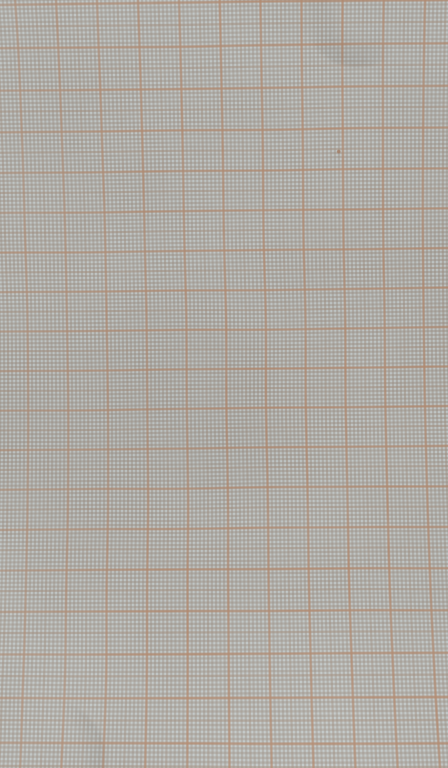
Write a Shadertoy shader that draws this pattern.

```glsl
const vec3 PAPER = vec3(0.750, 0.772, 0.770);
const vec3 FINE_INK = vec3(0.600, 0.550, 0.505);
const vec3 HALF_INK = vec3(0.665, 0.560, 0.480);
const vec3 BOLD_INK = vec3(0.705, 0.535, 0.425);
const float FINE_PER_CELL = 10.0;
const float FINE_WIDTH = 0.25;    // share of a fine cell
const float HALF_WIDTH = 0.026;   // share of a bold cell
const float BOLD_WIDTH = 0.043;   // share of a bold cell
const float SOFTNESS = 0.0046;    // ink spread, share of the canvas width
const float COLUMNS = 11.29;      // bold cells across, at mid height
const float ROWS = 19.5;          // bold cells down, at mid-height pitch
const float MID_HEIGHT = 0.479;
const float TILT = 0.115;
const float WOBBLE = 0.03;
const float SHADING = 0.045;
const float GRAIN = 0.014;

float hash(vec2 p) {
    vec3 q = fract(vec3(p.xyx) * 0.1031);
    q += dot(q, q.yzx + 33.33);
    return fract((q.x + q.y) * q.z);
}

float noise(vec2 p) {
    vec2 i = floor(p), f = fract(p);
    f = f * f * (3.0 - 2.0 * f);
    return mix(mix(hash(i), hash(i + vec2(1, 0)), f.x),
               mix(hash(i + vec2(0, 1)), hash(i + vec2(1, 1)), f.x), f.y);
}

float fbm(vec2 p) {
    float sum = 0.0, amp = 0.5;
    for (int i = 0; i < 4; i++) {
        sum += amp * noise(p);
        p = p * 2.03 + 17.1;
        amp *= 0.5;
    }
    return sum / 0.9375;
}

// Running integral of unit-spaced lines, for exact box filtering
vec2 lineIntegral(vec2 x, float width) {
    return floor(x) * width + min(fract(x), width);
}

vec2 lineCoverage(vec2 x, vec2 footprint, float width) {
    vec2 c = x + 0.5 * width;
    return (lineIntegral(c + 0.5 * footprint, width)
          - lineIntegral(c - 0.5 * footprint, width)) / footprint;
}

float either(vec2 c) {
    return 1.0 - (1.0 - c.x) * (1.0 - c.y);
}

// Bold-cell coordinates of the gently curved sheet; t runs downwards
vec2 sheetGrid(vec2 uv, float t) {
    float s = t - MID_HEIGHT;
    float centre = 0.505 + 0.022 * s - 0.015 * s * s;
    float rate = COLUMNS - 0.18 * s - 1.95 * s * s;
    float row = ROWS * s - 0.337 * s * s - 3.61 * s * s * s;
    row += TILT * (uv.x - 0.5) * (1.0 - smoothstep(0.6, 1.0, t));
    return vec2((uv.x - centre) * rate, row - 0.03);
}

// Soft shadow falling on one side of a curved fold
float foldShadow(vec2 p, vec2 centre, float radius, float reach) {
    float d = length(p - centre) - radius;
    return smoothstep(-reach, 0.0, d) * (1.0 - smoothstep(0.0, 0.012, d));
}

void mainImage(out vec4 fragColor, in vec2 fragCoord) {
    vec2 uv = fragCoord / iResolution.xy;
    vec2 page = fragCoord / iResolution.x;
    float t = 1.0 - uv.y;

    vec2 grid = sheetGrid(uv, t);
    grid += WOBBLE * (vec2(noise(page * 5.0), noise(page * 5.0 + 40.0)) - 0.5);
    // Filter width: the pixel or the ink spread, whichever is larger
    vec2 footprint = max(fwidth(grid), vec2(SOFTNESS * COLUMNS));

    // Three weights of ruling
    vec2 fine = lineCoverage(grid * FINE_PER_CELL, footprint * FINE_PER_CELL, FINE_WIDTH);
    vec2 halves = lineCoverage(grid + 0.5, footprint, HALF_WIDTH);
    vec2 bold = lineCoverage(grid, footprint, BOLD_WIDTH);

    // Uneven ink: strongest near the middle, paler at the left
    float middle = exp(-8.0 * (t - 0.45) * (t - 0.45));
    float patchy = fbm(page * 7.0 + 9.0);
    float fineInk = 0.86 + 0.08 * middle + 0.12 * (patchy - 0.5);
    float boldInk = mix(0.62, 0.90, smoothstep(0.0, 0.5, uv.x)) + 0.3 * (patchy - 0.5);
    bold.x *= 0.75 + 0.25 * noise(vec2(floor(grid.x + 0.5) * 7.3, grid.y * 2.0));
    bold.y *= 0.85 + 0.15 * noise(vec2(grid.x * 2.0, floor(grid.y + 0.5) * 5.7));

    vec3 color = PAPER;
    color = mix(color, FINE_INK, clamp(either(fine) * fineInk, 0.0, 1.0));
    color = mix(color, HALF_INK, either(halves * vec2(0.25, 0.45)));
    color = mix(color, BOLD_INK, clamp(either(bold) * boldInk, 0.0, 1.0));

    // Broad shading, folds and paper grain
    float shade = 1.0 + SHADING * (fbm(page * 2.6 + 3.0) - 0.5);
    shade += 0.018 * smoothstep(0.72, 0.95, t) - 0.014 * middle;
    shade -= 0.05 * foldShadow(page, vec2(0.80, 1.69), 0.12, 0.09)
           * smoothstep(0.66, 0.76, page.x) * (1.0 - smoothstep(0.80, 0.88, page.x));
    shade -= 0.04 * foldShadow(page, vec2(0.10, 0.02), 0.13, 0.07)
           * smoothstep(0.14, 0.20, page.x);
    shade += GRAIN * (noise(page * 150.0) - 0.5);
    color *= shade;

    // Small rust fleck
    float fleck = length(page - vec2(0.756, 1.376));
    color = mix(color, BOLD_INK * 0.9, 0.8 * (1.0 - smoothstep(0.002, 0.006, fleck)));

    fragColor = vec4(clamp(color, 0.0, 1.0), 1.0);
}
```
